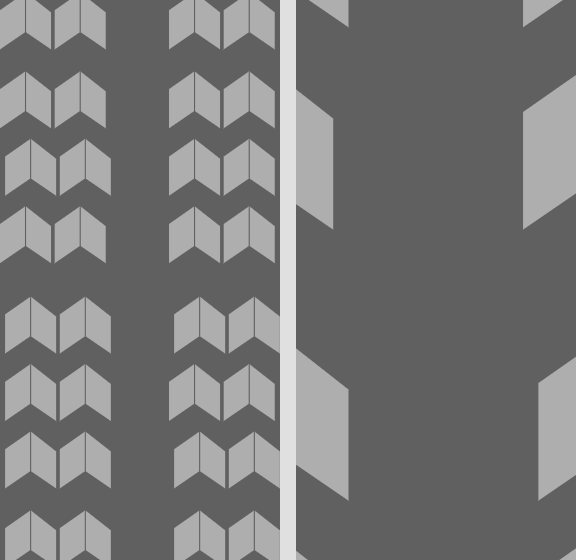
Left: the whole. Right: its middle third, enlarged.
Give the GLSL for this pattern, as a Shadertoy shader.

```glsl
// Two columns of paired folded chevrons in light gray on dark gray, eight rows.
// Each chevron is two slanted panels split by a thin fold line; rows have
// uneven gaps, and some groups are nudged sideways by bit masks.

// Signed distance to one slanted panel, x outward from the fold, y downward
float panelDistance(float x, float y, float topSlope) {
    float sides = max(0.75 - x, x - 35.0);
    float top = (topSlope * x - y) / length(vec2(topSlope, 1.0));
    float bottom = (y - 54.3 - 0.685 * x) / length(vec2(0.685, 1.0));
    return max(sides, max(top, bottom));
}

// Chevron with its peak at the origin; the right shoulder drops more steeply
float chevronDistance(vec2 p) {
    return min(panelDistance(-p.x, p.y, 0.70), panelDistance(p.x, p.y, 0.785));
}

// Height of a row's peaks, with extra spacing before rows 1, 4 and 7
float rowPeak(int row) {
    float extraGaps = float(row >= 1) + 2.0 * float(row >= 4) + float(row >= 7);
    return -10.5 + 92.5 * float(row) + 15.7 * extraGaps;
}

void mainImage(out vec4 fragColor, in vec2 fragCoord) {
    // The canvas is 384 units wide, measured from its top left corner
    float pixel = 384.0 / iResolution.x;
    vec2 p = vec2(fragCoord.x, iResolution.y - fragCoord.y) * pixel;

    float d = 1e4;
    for (int row = 0; row < 8; row++) {
        for (int column = 0; column < 2; column++) {
            // Set bits mark the groups shifted to the right
            int shiftMask = column == 0 ? 244 : 208;
            float shift = 7.0 * float((shiftMask >> row) & 1);
            vec2 q = p - vec2(35.0 + 231.8 * float(column) + shift, rowPeak(row));
            d = min(d, chevronDistance(q));
            d = min(d, chevronDistance(q - vec2(75.0, 0.0)));
        }
    }

    float coverage = clamp(0.5 - d / pixel, 0.0, 1.0);
    fragColor = vec4(mix(vec3(0.376), vec3(0.682), coverage), 1.0);
}
```
